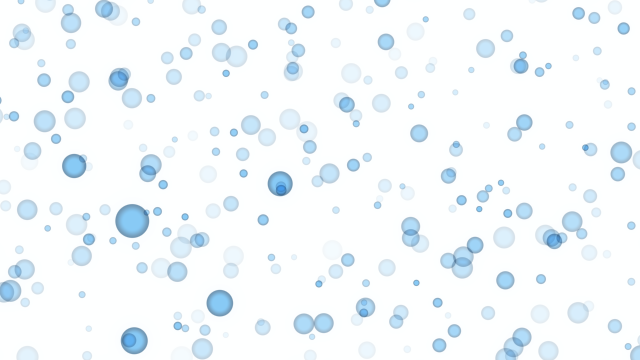
This pattern is drawn by a WebGL 2 fragment shader. Its source:

```glsl
#version 300 es
precision highp float;
// Translucent blue bubbles scattered over a near-white ground.
// Several jittered cell grids each hold at most one disc per cell; discs
// have a pale core, a greyer rim and a faint halo, and multiply where they overlap.

uniform vec2 u_resolution;
out vec4 fragColor;

#define LAYERS 4
#define CELL_SIZE 0.14
#define PRESENCE 0.72
#define RADIUS_MIN 0.008
#define RADIUS_MAX 0.031
#define RADIUS_BIG 0.044
#define BIG_SHARE 0.02
#define ALPHA_MIN 0.10
#define HALO 0.035

const vec3 GROUND = vec3(0.995, 1.0, 1.0);
const vec3 CORE = vec3(0.51, 0.78, 0.96);
const vec3 RIM = vec3(0.41, 0.55, 0.66);

// Four independent random values for a cell of a layer.
vec4 hash4(vec3 cell) {
    vec4 p = fract(cell.xyzx * vec4(0.1031, 0.1030, 0.0973, 0.1099));
    p += dot(p, p.wzxy + 33.33);
    return fract((p.xxyz + p.yzzw) * p.zywx);
}

// Multiplicative filter of one bubble at a distance from its centre.
vec3 bubble(float dist, float radius, float alpha, float pixel) {
    float t = dist / radius;
    float disc = 1.0 - smoothstep(-pixel, pixel, dist - radius);
    float halo = HALO * exp(-3.0 * max(t - 1.0, 0.0));
    vec3 tint = mix(CORE, RIM, smoothstep(0.5, 1.05, t));
    vec3 haloTint = mix(vec3(1.0), CORE, halo * alpha);
    return mix(haloTint, mix(vec3(1.0), tint, alpha), disc);
}

// Product of all bubbles of one layer that can reach this point.
vec3 bubbleLayer(vec2 pos, float layer, float pixel) {
    vec2 grid = pos / CELL_SIZE + layer * vec2(0.37, 0.61);
    vec2 home = floor(grid);
    vec3 filtered = vec3(1.0);
    for (int y = -1; y <= 1; y++) {
        for (int x = -1; x <= 1; x++) {
            vec2 cell = home + vec2(x, y);
            vec4 place = hash4(vec3(cell + 17.0, layer * 7.0 + 3.0));
            vec4 look = hash4(vec3(cell + 91.0, layer * 5.0 + 41.0));
            if (place.z > PRESENCE) continue;

            float size = pow(look.x, 1.3);
            float radius = mix(RADIUS_MIN, RADIUS_MAX, size);
            float alpha = mix(ALPHA_MIN, 1.0, pow(look.y, 1.1));
            alpha *= 1.0 - 0.35 * size;
            if (look.z < BIG_SHARE) {
                radius = RADIUS_BIG * mix(0.75, 1.1, look.w);
                alpha = 0.95;
            }
            float dist = length(grid - cell - place.xy) * CELL_SIZE;
            filtered *= bubble(dist, radius, alpha, pixel);
        }
    }
    return filtered;
}

void main() {
    vec2 pos = gl_FragCoord.xy / u_resolution.y;
    float pixel = 0.75 / u_resolution.y;
    vec3 color = GROUND;
    for (int i = 0; i < LAYERS; i++) {
        color *= bubbleLayer(pos, float(i), pixel);
    }
    fragColor = vec4(color, 1.0);
}
```
